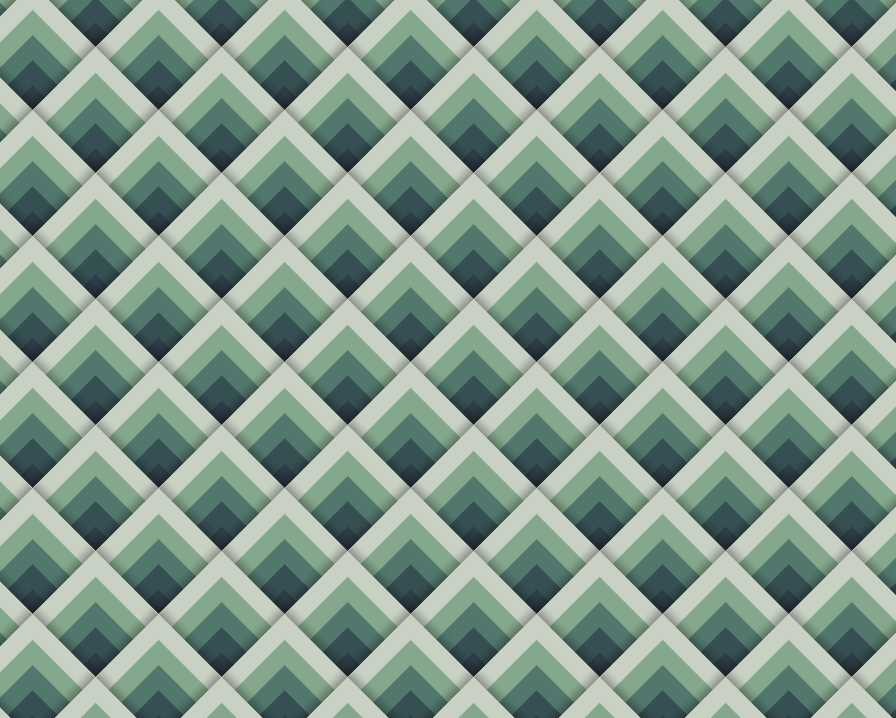
This pattern is drawn by a WebGL 2 fragment shader. Its source:

```glsl
#version 300 es
precision highp float;

uniform vec2 u_resolution;
out vec4 outColor;

// Soft shade cast by the overlapping scale along a lower edge
float edgeShade(float t) {
    return 1.0 - 0.42 * smoothstep(0.84, 1.08, t);
}

// Nested chevrons, five equal steps from the rim to the tip
vec3 chevrons(float depth, float aa) {
    vec3 rim = vec3(0.79, 0.82, 0.77);
    vec3 sage = vec3(0.52, 0.66, 0.55);
    vec3 teal = vec3(0.32, 0.47, 0.43);
    vec3 slate = vec3(0.21, 0.31, 0.325);
    vec3 ink = vec3(0.18, 0.235, 0.275);
    vec3 color = mix(rim, sage, smoothstep(0.2 - aa, 0.2 + aa, depth));
    color = mix(color, teal, smoothstep(0.4 - aa, 0.4 + aa, depth));
    color = mix(color, slate, smoothstep(0.6 - aa, 0.6 + aa, depth));
    return mix(color, ink, smoothstep(0.8 - aa, 0.8 + aa, depth));
}

void main() {
    // Just over seven diamonds across, measured down from the top edge
    float repeats = 7.111;
    vec2 fromTop = vec2(gl_FragCoord.x, u_resolution.y - gl_FragCoord.y);
    vec2 p = fromTop / u_resolution.x * repeats - vec2(0.759, 0.378);
    float aa = repeats / u_resolution.x;

    // Diagonal axes turn each diamond into a unit square with its apex at 0
    vec2 cell = fract(vec2(p.y + p.x, p.y - p.x));

    vec3 color = chevrons(min(cell.x, cell.y), aa);
    color *= edgeShade(cell.x) * edgeShade(cell.y);

    // Blend the lower edges into the rim of the next scale
    float nextRim = smoothstep(1.0 - 1.5 * aa, 1.0, max(cell.x, cell.y));
    color = mix(color, chevrons(0.0, aa), nextRim);

    outColor = vec4(color, 1.0);
}
```
